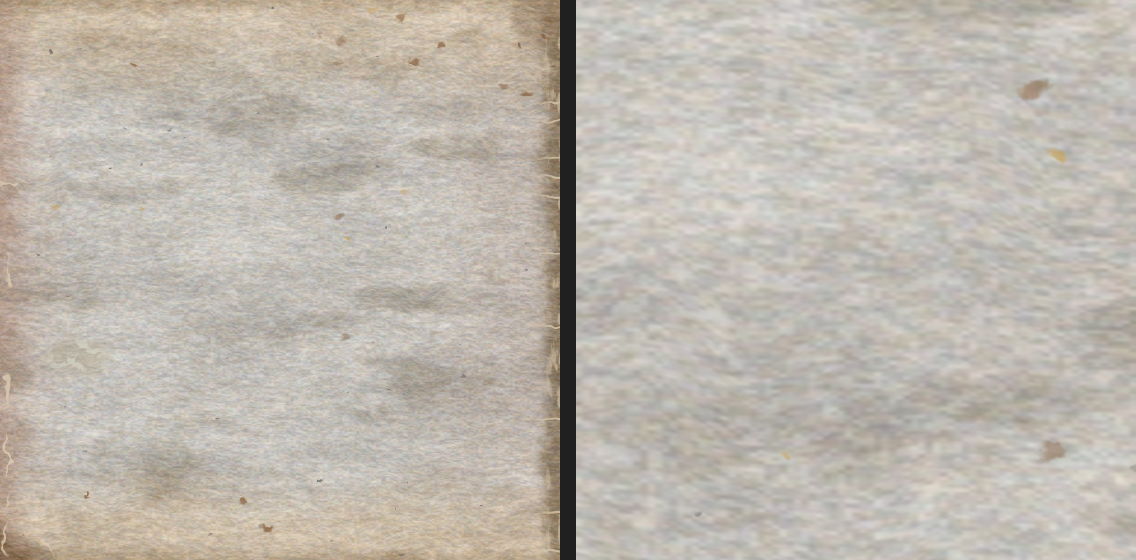
Left, the full canvas; right, a detail of the centre.
A Shadertoy shader for this texture:

```glsl
// Aged grey paper with horizontal fibres, tanned borders, rust spots and worn edges

float hash(vec2 p) {
    vec3 q = fract(p.xyx * vec3(0.1031, 0.1030, 0.0973));
    q += dot(q, q.yzx + 33.33);
    return fract((q.x + q.y) * q.z);
}

float noise(vec2 p) {
    vec2 i = floor(p), f = fract(p);
    f = f * f * (3.0 - 2.0 * f);
    return mix(mix(hash(i), hash(i + vec2(1, 0)), f.x),
               mix(hash(i + vec2(0, 1)), hash(i + vec2(1, 1)), f.x), f.y);
}

float fbm(vec2 p) {
    float sum = 0.0, amp = 0.5;
    for (int i = 0; i < 4; i++) {
        sum += amp * noise(p);
        p = mat2(1.6, 0.3, -0.3, 1.6) * p * 1.2 + 17.3;
        amp *= 0.5;
    }
    return sum / 0.9375;
}

// Thin bright line that fades in and out along its length
float crease(float dist, float along, float width) {
    float worn = smoothstep(0.3, 0.65, noise(vec2(along * 38.0, width * 900.0)));
    return worn * (1.0 - smoothstep(width * 0.3, width, abs(dist)));
}

// Ragged specks, one candidate per cell; chance sets how many appear
float specks(vec2 uv, float cells, float chance, float size, float seed) {
    vec2 ragged = uv + 0.009 * size * 8.0 * (vec2(fbm(uv * 90.0 + seed), fbm(uv * 90.0 + seed + 40.0)) - 0.5);
    vec2 p = ragged * cells;
    float mask = 0.0;
    for (int y = -1; y <= 1; y++)
    for (int x = -1; x <= 1; x++) {
        vec2 cell = floor(p) + vec2(x, y);
        vec2 centre = cell + 0.2 + 0.6 * vec2(hash(cell + seed), hash(cell + seed + 51.0));
        float radius = size * mix(0.3, 1.0, hash(cell + seed + 93.0));
        float d = length((p - centre) * vec2(0.75, 1.2));
        float present = step(hash(cell + seed + 137.0), chance);
        float strength = mix(0.4, 1.0, hash(cell + seed + 171.0));
        mask = max(mask, present * strength * (1.0 - smoothstep(radius * 0.35, radius, d)));
    }
    return mask;
}

void mainImage(out vec4 fragColor, in vec2 fragCoord) {
    vec2 uv = fragCoord / iResolution.xy;
    float left = uv.x, right = 1.0 - uv.x, top = 1.0 - uv.y, bottom = uv.y;
    float cloud = fbm(uv * vec2(4.0, 7.0) + 3.0) - 0.5;
    float streak = fbm(uv * vec2(5.0, 26.0) + 11.0) - 0.5;

    // Grey sheet, tanned at top and bottom, rosy at the sides
    vec3 col = vec3(0.762, 0.747, 0.722);
    float wobble = 0.10 * cloud + 0.07 * streak;
    float tan_ = max(1.0 - smoothstep(0.02, 0.22, top + wobble),
                     1.0 - smoothstep(0.04, 0.17, bottom + wobble));
    float rosy = max(1.0 - smoothstep(0.0, 0.16, left + wobble),
                     0.75 * (1.0 - smoothstep(0.0, 0.34, right + wobble)));
    col = mix(col, vec3(0.775, 0.715, 0.670), 0.75 * rosy);
    col = mix(col, vec3(0.800, 0.733, 0.640), 0.85 * tan_);

    // Broad mottling and soft smudges
    col += 0.10 * cloud + 0.13 * streak;
    float smudge = smoothstep(0.56, 0.78, fbm(uv * vec2(7.0, 15.0) + 31.0));
    col *= 1.0 - smudge * vec3(0.10, 0.115, 0.14);

    // Darkened borders and corners
    float grime = fbm(uv * vec2(14.0, 18.0) + 5.0);
    float leftShade = 1.0 - smoothstep(0.0, 0.065, left + 0.05 * (grime - 0.5));
    float rightShade = 1.0 - smoothstep(0.0, 0.045, right + 0.05 * (grime - 0.5));
    float rimShade = 1.0 - smoothstep(0.0, 0.03, min(top, bottom) + 0.03 * (grime - 0.5));
    col = mix(col, vec3(0.66, 0.54, 0.47), 0.55 * leftShade);
    col = mix(col, vec3(0.47, 0.39, 0.28), 0.70 * rightShade);
    col = mix(col, vec3(0.62, 0.53, 0.41), 0.45 * rimShade);
    float lowCorner = 1.0 - smoothstep(0.02, 0.11, left + bottom * 1.1 + 0.07 * (grime - 0.5));
    float highCorner = 1.0 - smoothstep(0.045, 0.065, length(vec2(right - 0.035, top - 0.02)) + 0.02 * (grime - 0.5));
    col = mix(col, vec3(0.45, 0.34, 0.24), 0.75 * lowCorner);
    col = mix(col, vec3(0.60, 0.51, 0.41), 0.55 * highCorner);

    // Slightly wavy fibres, with faint coloured threads
    vec2 fibre = uv + vec2(0.0, 0.012 * noise(uv * vec2(16.0, 9.0)) + 0.05 * uv.x);
    float coarse = noise(fibre * vec2(48.0, 170.0)) - 0.5;
    float medium = noise(fibre * vec2(105.0, 290.0) + 70.0) - 0.5;
    float fine = noise(fibre * vec2(230.0, 440.0) + 19.0) - 0.5;
    col += 0.065 * coarse + 0.085 * medium + 0.085 * fine;
    float hue = noise(fibre * vec2(85.0, 210.0) + 140.0) - 0.5;
    float tint = noise(fibre * vec2(120.0, 260.0) + 230.0) - 0.5;
    col += hue * vec3(0.035, 0.0, -0.045) + tint * vec3(0.015, -0.02, 0.015);

    // Rust towards the upper right, sparse ochre and dark flecks elsewhere
    float rustZone = smoothstep(0.45, 0.8, uv.x) * smoothstep(0.72, 0.98, uv.y);
    col = mix(col, vec3(0.50, 0.33, 0.19), 0.75 * specks(uv, 22.0, 0.02 + 0.26 * rustZone, 0.24, 7.0));
    col = mix(col, vec3(0.78, 0.62, 0.33), 0.65 * specks(uv, 17.0, 0.035, 0.17, 29.0));
    col = mix(col, vec3(0.33, 0.33, 0.33), 0.65 * specks(uv, 38.0, 0.025, 0.16, 61.0));

    // Pale scuffed patch at the lower left
    float patchArea = 1.0 - smoothstep(0.4, 1.0, length((uv - vec2(0.14, 0.365)) / vec2(0.075, 0.04)));
    float flakes = smoothstep(0.50, 0.62, fbm(uv * vec2(55.0, 75.0)));
    col = mix(col, vec3(0.66, 0.61, 0.50), 0.35 * patchArea);
    col = mix(col, vec3(0.83, 0.83, 0.77), 0.75 * patchArea * flakes);

    // Creases: left edge, torn notch, folded corners
    float jag = noise(uv * 45.0) - 0.5 + 0.5 * (noise(uv * 120.0) - 0.5);
    float lines = crease(left - 0.012 + 0.018 * jag, bottom, 0.0035) * step(bottom, 0.55);
    float notch = crease(bottom - 0.668 + 0.016 * jag, left + 0.3, 0.004);
    lines = max(lines, notch * (1.0 - smoothstep(0.05, 0.07, left)));
    float fold = crease(left + bottom * 0.8 - 0.095 + 0.025 * jag, left + 0.7, 0.004);
    lines = max(lines, fold * (1.0 - smoothstep(0.08, 0.11, left)));
    float arc = crease(length(vec2(right - 0.08, top - 0.08)) - 0.075 + 0.015 * jag, top + 0.2, 0.004);
    lines = max(lines, arc * (1.0 - smoothstep(0.05, 0.07, right)) * step(top, 0.08));

    // Short horizontal scratches and scuffs on the right edge
    float row = floor(uv.y * 30.0);
    float scratch = 1.0 - smoothstep(0.0008, 0.003, abs(fract(uv.y * 30.0) - 0.5 + 0.2 * jag) / 30.0);
    scratch *= step(0.55, hash(vec2(row, 4.0))) * (1.0 - smoothstep(0.0, 0.07, right));
    float scuff = smoothstep(0.56, 0.72, fbm(uv * vec2(90.0, 28.0) + 8.0)) * (1.0 - smoothstep(0.01, 0.04, right));
    lines = max(lines, max(scratch, 0.7 * scuff));
    col = mix(col, vec3(0.87, 0.81, 0.70), 0.75 * lines);

    fragColor = vec4(clamp(col, 0.0, 1.0), 1.0);
}
```
